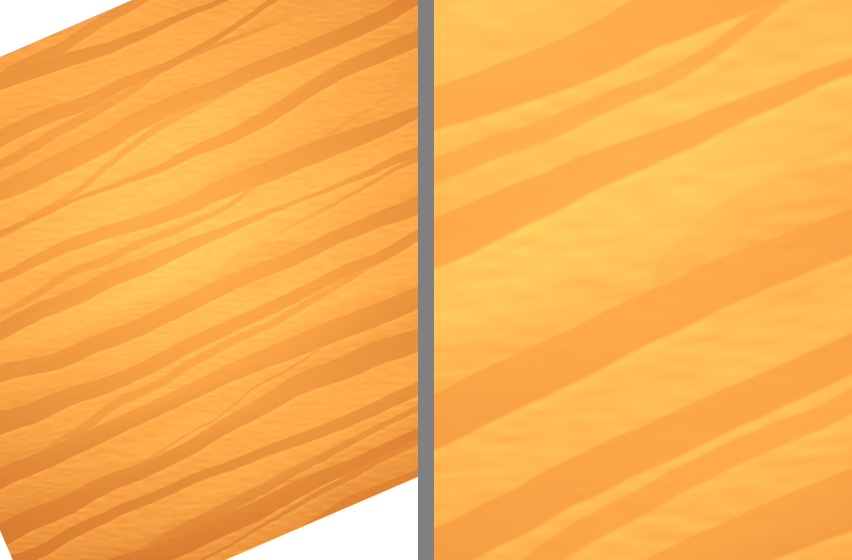
Left: the whole. Right: its middle third, enlarged.
Reproduce this texture procedurally as a WebGL 1 fragment shader.

```glsl
precision highp float;
// Tilted plank of warm cartoon wood with wavy grain bands, glowing near its middle, on white.
uniform vec2 u_resolution;

const vec3 DEEP_WOOD = vec3(0.82, 0.46, 0.17);
const vec3 TONE_STEP = vec3(0.068, 0.077, 0.045);
const vec3 PAPER = vec3(1.0);
const float PLANK_ANGLE = 0.407;
const vec2 PLANK_LOW = vec2(0.021, -0.159);
const float PLANK_TOP = 0.825;
const vec2 GLOW_CENTER = vec2(0.36, 0.57);
const float BAND_SPACING = 0.08;

float hash(vec2 p) {
  vec3 q = fract(vec3(p.xyx) * 0.1031);
  q += dot(q, q.yzx + 33.33);
  return fract((q.x + q.y) * q.z);
}

float noise(vec2 p) {
  vec2 cell = floor(p);
  vec2 f = fract(p);
  f = f * f * (3.0 - 2.0 * f);
  float low = mix(hash(cell), hash(cell + vec2(1.0, 0.0)), f.x);
  float high = mix(hash(cell + vec2(0.0, 1.0)), hash(cell + 1.0), f.x);
  return mix(low, high, f.y);
}

vec2 rotate(vec2 p, float angle) {
  float c = cos(angle);
  float s = sin(angle);
  return vec2(c * p.x + s * p.y, c * p.y - s * p.x);
}

// Height of a wavy grain line at distance u along the plank.
float grainLine(float u, float base, float tilt, float seed) {
  float sway = (noise(vec2(u * 3.2, seed)) - 0.5) * 0.045;
  float wobble = (noise(vec2(u * 13.0, seed + 40.0)) - 0.5) * 0.008;
  float jitter = (noise(vec2(u * 45.0, seed + 80.0)) - 0.5) * 0.0016;
  return base + tilt * (u - 0.5) + sway + wobble + jitter;
}

// x: cover of one band, y: pale rim under it, z: soft shade above it.
vec3 grainBand(vec2 q, float base, float tilt, float halfWidth, float seed, float blur) {
  float d = q.y - grainLine(q.x, base, tilt, seed);
  float swell = noise(vec2(q.x * 2.6 + 5.0, seed + 120.0));
  float w = halfWidth * (0.25 + 1.35 * swell);
  float cover = 1.0 - smoothstep(-blur, blur, abs(d) - w);
  float below = -d - w;
  float rim = smoothstep(-blur, blur, below) * (1.0 - smoothstep(0.002, 0.009, below));
  float shade = smoothstep(0.0, blur, d - w) * (1.0 - smoothstep(0.0, 0.035, d - w));
  return vec3(cover, rim, shade * smoothstep(0.35, 0.75, swell));
}

// Strongest cover, rim and shade over the main bands and their slanting branches.
vec3 woodGrain(vec2 q, float blur) {
  vec3 grain = vec3(0.0);
  for (int i = 0; i < 14; i++) {
    float n = float(i);
    float shift = (hash(vec2(n, 7.0)) - 0.5) * 0.02;
    float base = -0.18 + BAND_SPACING * n + shift;
    float tilt = (hash(vec2(n, 19.0)) - 0.5) * 0.07;
    grain = max(grain, grainBand(q, base, tilt, 0.0135, n * 3.0 + 1.0, blur));
    if (mod(n, 3.0) < 1.5) {
      vec3 branch = grainBand(q, base + 0.035, 0.11, 0.0065, n * 3.0 + 2.0, blur);
      float reach = smoothstep(0.3, 0.6, noise(vec2(q.x * 2.0, n + 200.0)));
      grain = max(grain, branch * vec3(0.8, 0.7, 0.4) * reach);
    }
  }
  return grain;
}

// Short embossed dashes, lying flatter than the grain.
float fibre(vec2 p) {
  float bend = noise(p * 4.0) * 0.04;
  vec2 q = rotate(p, 0.12) + vec2(0.0, bend);
  vec2 f = q * vec2(58.0, 185.0);
  float emboss = noise(f) - noise(f + vec2(0.25, 0.7));
  return emboss + 0.4 * (noise(q * vec2(25.0, 90.0) + 30.0) - 0.5);
}

float knot(vec2 q, vec2 center, vec2 radii, float blur) {
  float d = length((q - center) / radii) - 1.0;
  return 1.0 - smoothstep(-blur, blur, d);
}

float glow(vec2 p) {
  vec2 d = p - GLOW_CENTER;
  float r = sqrt(dot(d, d) + 0.006);
  return 4.45 - 4.2 * r + 0.7 * min(d.y + 0.2, 0.0) - 0.5 * max(d.y - 0.2, 0.0);
}

float plankMask(vec2 q, float aa) {
  float inside = min(min(q.x - PLANK_LOW.x, q.y - PLANK_LOW.y), PLANK_TOP - q.y);
  return smoothstep(-aa, aa, inside);
}

void main() {
  float pixel = 1.0 / u_resolution.y;
  vec2 p = gl_FragCoord.xy * pixel;
  vec2 q = rotate(p, PLANK_ANGLE);

  vec3 grain = woodGrain(q, max(0.0015, pixel * 0.8));
  float streaks = noise(q * vec2(2.5, 26.0) + 60.0) - 0.5;

  // Tone counts steps up from the deep wood colour.
  float tone = glow(p) + 0.55 * streaks;
  tone += fibre(p) * mix(0.55, 0.12, grain.x);
  tone += (0.3 * grain.y - 0.4 * grain.z) * (1.0 - grain.x);
  tone -= 1.15 * grain.x;
  tone -= 0.3 * knot(q, vec2(0.628, 0.3), vec2(0.085, 0.036), 0.04) * (1.0 - grain.x);

  vec3 wood = min(DEEP_WOOD + tone * TONE_STEP, 1.0);
  gl_FragColor = vec4(mix(PAPER, wood, plankMask(q, 0.7 * pixel)), 1.0);
}
```
